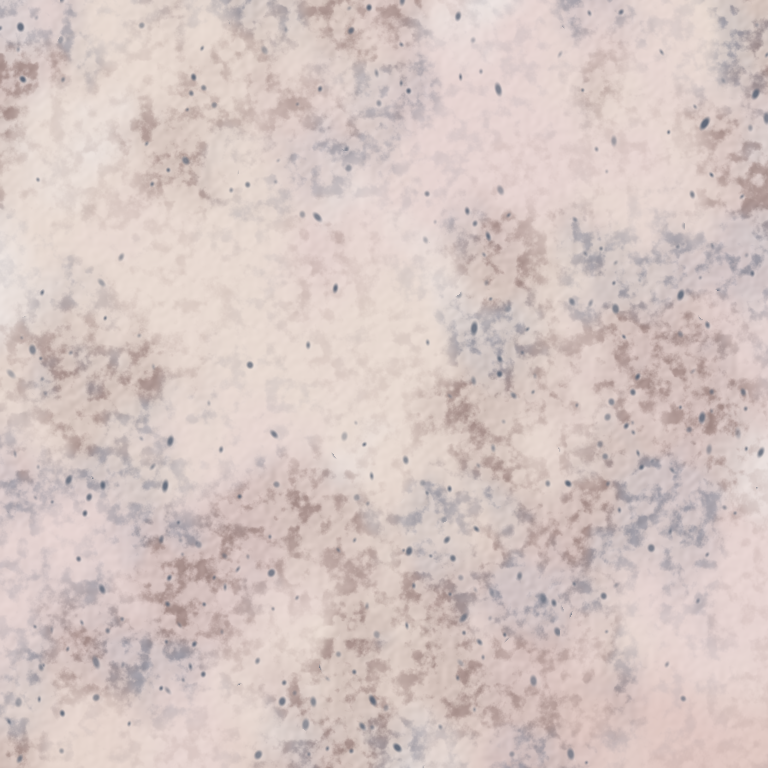
This texture is drawn by a WebGL 1 fragment shader. Its source:

```glsl
precision highp float;

uniform vec2 u_resolution;

// Colours
const vec3 CREAM = vec3(0.910, 0.853, 0.820);
const vec3 BLUSH = vec3(0.905, 0.832, 0.822);
const vec3 CHALK = vec3(0.925, 0.895, 0.885);
const vec3 ROSE = vec3(0.865, 0.755, 0.730);
const vec3 BROWN = vec3(0.620, 0.525, 0.510);
const vec3 SLATE = vec3(0.570, 0.565, 0.610);
const vec3 SPECK = vec3(0.350, 0.390, 0.460);

// Feature frequencies, in cells per canvas
const vec2 PATCH_CELLS = vec2(8.0, 6.0);
const float CLOUD_CELLS = 5.0;
const float TINT_CELLS = 4.0;
const float GRAIN_CELLS = 68.0;
const float RELIEF_CELLS = 130.0;
const float SPECK_CELLS = 38.0;

// Strengths
const float WASH = 0.26;
const float GRAIN_CLEAR = 0.16;
const float GRAIN_STAINED = 0.62;
const float RELIEF = 0.035;
const float ROSE_AMOUNT = 0.65;

// Specks, sizes as fractions of the canvas
const float SPECK_MIN = 0.0014;
const float SPECK_MAX = 0.0042;
const float SPECK_SOFT = 0.0022;
const float SPECK_SPARSE = 0.07;
const float SPECK_DENSE = 0.35;
const float GLINT = 0.25;

float hash(vec2 p) {
    return fract(sin(dot(p, vec2(127.1, 311.7))) * 43758.5453);
}

float noise(vec2 p) {
    vec2 i = floor(p);
    vec2 f = fract(p);
    f = f * f * (3.0 - 2.0 * f);
    float low = mix(hash(i), hash(i + vec2(1.0, 0.0)), f.x);
    float high = mix(hash(i + vec2(0.0, 1.0)), hash(i + 1.0), f.x);
    return mix(low, high, f.y);
}

// Each octave is turned to hide the lattice
float fbm(vec2 p) {
    float sum = 0.0;
    float weight = 0.5;
    for (int i = 0; i < 4; i++) {
        sum += weight * noise(p);
        p = mat2(1.6, 1.2, -1.2, 1.6) * p + 17.3;
        weight *= 0.5;
    }
    return sum / 0.9375;
}

// x: dark speck cover, y: pale glint beside it
vec2 specks(vec2 uv, float density) {
    vec2 cell = floor(uv * SPECK_CELLS);
    float soft = max(SPECK_SOFT, 1.0 / u_resolution.y);
    vec2 cover = vec2(0.0);
    for (int y = -1; y <= 1; y++) {
        for (int x = -1; x <= 1; x++) {
            vec2 id = cell + vec2(float(x), float(y));
            vec2 jitter = vec2(hash(id + 3.1), hash(id + 8.7));
            vec2 d = uv - (id + jitter) / SPECK_CELLS;
            float size = hash(id + 21.4);
            float radius = mix(SPECK_MIN, SPECK_MAX, size * size);
            float angle = (hash(id + 33.9) - 0.5) * 1.6;
            float c = cos(angle);
            float s = sin(angle);
            mat2 turn = mat2(c, -s, s, c);
            vec2 stretch = vec2(1.0, mix(0.5, 0.95, hash(id + 45.2)));
            float body = length(turn * d * stretch) - radius;
            float rim = length(turn * (d - vec2(1.5, -0.8) * radius) * stretch) - radius;
            float present = step(hash(id + 57.6), density) * mix(0.35, 0.95, hash(id + 69.3));
            cover = max(cover, present * (1.0 - smoothstep(-soft, soft, vec2(body, rim))));
        }
    }
    return cover;
}

void main() {
    vec2 uv = gl_FragCoord.xy / u_resolution.y;

    // Pale ground with chalky clouds and a rosy lower part
    float cloud = fbm(uv * CLOUD_CELLS + 41.0);
    float tint = fbm(uv * TINT_CELLS + 73.0);
    vec3 color = mix(CREAM, BLUSH, smoothstep(0.35, 0.65, tint));
    color = mix(color, CHALK, 0.85 * smoothstep(0.52, 0.78, cloud));
    float rosy = smoothstep(0.45, 0.0, uv.y) * smoothstep(0.4, 0.7, fbm(uv * 3.0 + 12.0));
    color = mix(color, ROSE, ROSE_AMOUNT * rosy);

    // Stains gather fine grain
    float stained = smoothstep(0.42, 0.74, fbm(uv * PATCH_CELLS + 5.0));
    float grain = smoothstep(0.43, 0.76, fbm(uv * GRAIN_CELLS));
    float coolness = smoothstep(0.38, 0.62, fbm(uv * 9.0 + 91.0));
    vec3 stain = mix(BROWN, SLATE, coolness);
    float amount = WASH * stained + grain * mix(GRAIN_CLEAR, GRAIN_STAINED, stained);
    color = mix(color, stain, amount);

    // Slight relief lit from one side
    vec2 p = uv * RELIEF_CELLS;
    float slope = noise(p) - noise(p + vec2(0.5, -0.4));
    color += RELIEF * slope * mix(0.6, 1.6, stained);

    // Dark pits with pale rims
    vec2 pit = specks(uv, mix(SPECK_SPARSE, SPECK_DENSE, stained));
    color = mix(color, CHALK, GLINT * pit.y);
    color = mix(color, SPECK, pit.x);

    gl_FragColor = vec4(clamp(color, 0.0, 1.0), 1.0);
}
```
